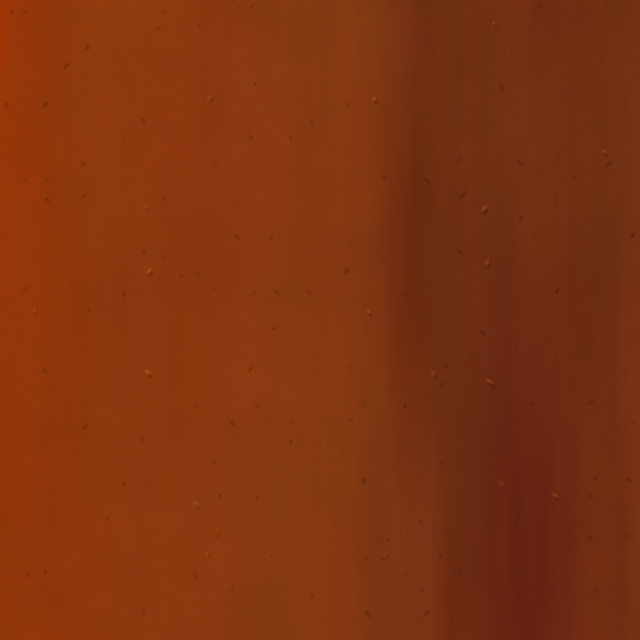
Write a WebGL 2 fragment shader that draws this texture.

```glsl
#version 300 es
precision highp float;

#define STREAK_FREQ 24.0
#define STREAK_DEPTH 0.36
#define BLOTCH_DEPTH 0.030
#define HUE_WANDER 0.016
#define WEAVE_DEPTH 0.012
#define GRAIN_DEPTH 0.016
#define SPECK_CELLS 34.0
#define SPECK_SHARE 0.10
#define CHIP_CELLS 11.0
#define CHIP_SHARE 0.10

uniform vec2 u_resolution;
out vec4 fragColor;

float hash(vec2 p) {
    vec3 q = fract(vec3(p.xyx) * 0.1031);
    q += dot(q, q.yzx + 33.33);
    return fract((q.x + q.y) * q.z);
}

float noise(vec2 p) {
    vec2 cell = floor(p);
    vec2 f = fract(p);
    f = f * f * (3.0 - 2.0 * f);
    float low = mix(hash(cell), hash(cell + vec2(1.0, 0.0)), f.x);
    float high = mix(hash(cell + vec2(0.0, 1.0)), hash(cell + 1.0), f.x);
    return mix(low, high, f.y);
}

// Layered noise, centred on zero
float fbm(vec2 p) {
    float sum = 0.0;
    float weight = 0.5;
    for (int i = 0; i < 4; i++) {
        sum += weight * (noise(p) - 0.5);
        p = p * 2.03 + 17.3;
        weight *= 0.5;
    }
    return sum;
}

float bump(float x, float centre, float width) {
    float d = (x - centre) / width;
    return exp(-d * d);
}

// Small oval marks, jittered inside a grid; keeps each one within its cell
float marks(vec2 uv, float cells, float share, float size, float seed) {
    vec2 cell = floor(uv * cells);
    vec2 key = cell + seed;
    vec2 jitter = 0.3 + 0.4 * vec2(hash(key + 3.1), hash(key + 8.7));
    vec2 d = (fract(uv * cells) - jitter) / cells;
    d.x += d.y * (hash(key + 5.9) - 0.5) * 1.6;
    float radius = size * mix(0.5, 1.0, hash(key + 12.4));
    float shape = 1.0 - smoothstep(0.3, 1.5, length(d * vec2(1.0, 0.75)) / radius);
    return shape * step(hash(key), share) * mix(0.4, 1.0, hash(key + 21.6));
}

// Broad wash from bright orange to dark brown
vec3 wash(vec2 uv) {
    float x = uv.x + 0.05 * fbm(vec2(uv.x * 3.0, uv.y * 2.0));
    vec3 color = mix(vec3(0.565, 0.212, 0.045), vec3(0.545, 0.222, 0.060), smoothstep(0.0, 0.25, x));
    color = mix(color, vec3(0.515, 0.218, 0.070), smoothstep(0.25, 0.55, x));
    color = mix(color, vec3(0.448, 0.187, 0.076), smoothstep(0.54, 0.72, x));
    float edge = exp(-uv.x * 28.0) * smoothstep(0.3, 0.85, uv.y + 0.3 * fbm(uv * 5.0));
    return color + edge * vec3(0.06, 0.005, -0.02);
}

void main() {
    vec2 uv = gl_FragCoord.xy / u_resolution;
    vec3 color = wash(uv);

    // Vertical stains, stronger on the dark side
    float sway = 0.012 * fbm(uv * vec2(2.0, 4.0));
    vec2 along = vec2(uv.x + sway, uv.y);
    float side = smoothstep(0.45, 0.68, uv.x);
    float streak = fbm(along * vec2(STREAK_FREQ, 1.7) + 4.0);
    color *= 1.0 + STREAK_DEPTH * streak * mix(0.16, 0.55, side);

    // Two wide dark bands
    float narrow = bump(along.x, 0.645, 0.035) * smoothstep(0.15, 0.55, uv.y) * (1.0 - 0.5 * smoothstep(0.65, 0.9, uv.y));
    float wide = bump(along.x, 0.82, 0.085) * (1.0 - smoothstep(0.15, 0.85, uv.y));
    color -= narrow * vec3(0.045, 0.030, 0.014);
    color -= wide * vec3(0.045, 0.048, 0.006);

    // Cloudy blotches and drift between red and ochre
    float cloud = fbm(uv * vec2(5.0, 7.0) + 31.0) + 0.5 * fbm(uv * vec2(22.0, 17.0) + 9.0);
    color *= 1.0 + BLOTCH_DEPTH * 2.5 * cloud;
    float drift = fbm(uv * vec2(7.0, 4.0) + 52.0);
    color += HUE_WANDER * drift * vec3(-0.4, 1.4, 0.6);

    // Fine weave and soft grain
    float weave = noise(uv * vec2(150.0, 34.0)) + noise(uv * vec2(40.0, 170.0)) - 1.0;
    float grain = noise(uv * 230.0) - 0.5;
    color *= 1.0 + WEAVE_DEPTH * weave + GRAIN_DEPTH * grain;

    // Dark specks and a few chips with a lit edge
    float specks = marks(uv, SPECK_CELLS, SPECK_SHARE, 0.0042, 2.0);
    color *= 1.0 - 0.18 * specks;
    float lit = marks(uv, CHIP_CELLS, CHIP_SHARE, 0.0040, 71.0);
    float shadow = marks(uv + vec2(-0.003, 0.005), CHIP_CELLS, CHIP_SHARE, 0.0040, 71.0);
    color *= 1.0 - 0.22 * shadow;
    color += lit * vec3(0.13, 0.08, 0.04);

    fragColor = vec4(clamp(color, 0.0, 1.0), 1.0);
}
```
